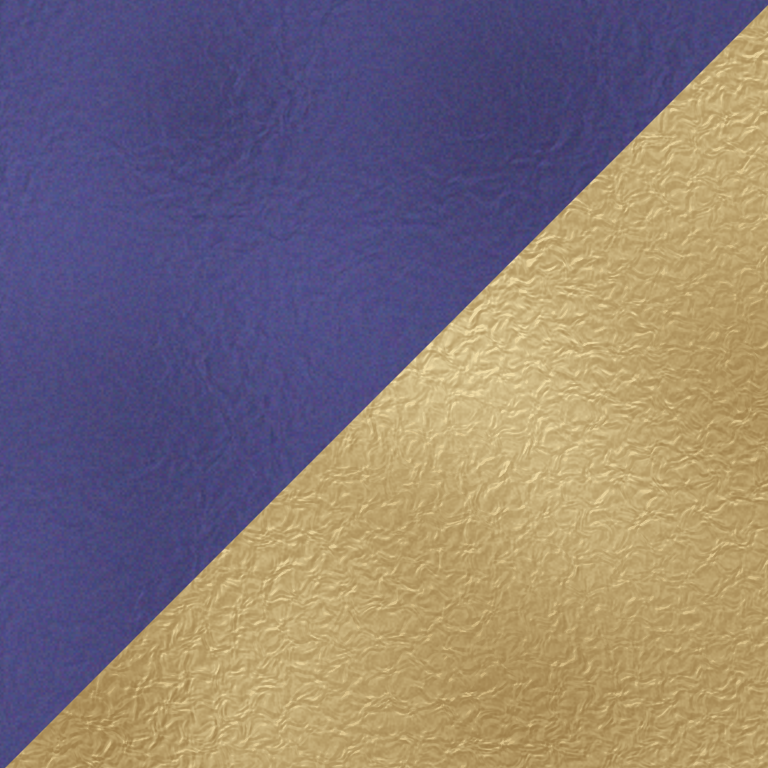
Give the GLSL for this background, as a WebGL 2 fragment shader.

```glsl
#version 300 es
precision highp float;
// Two sheets of crinkled metal foil, indigo and gold, meeting on a diagonal.
// Broad soft glows light each sheet; the slope of a fine warped noise bends
// the lookup of those glows and adds a directional emboss, plus a fine grain.

#define EDGE_OFFSET 0.0065
#define GOLD_SCALE 82.0
#define BLUE_SCALE 56.0
#define GOLD_RELIEF 0.40
#define BLUE_RELIEF 0.34
#define GOLD_BEND 0.035
#define BLUE_BEND 0.040
#define GRAIN_SCALE 330.0

uniform vec2 u_resolution;
out vec4 fragColor;

vec3 hash3(vec2 p) {
    vec3 q = fract(p.xyx * vec3(0.1031, 0.1030, 0.0973));
    q += dot(q, q.yxz + 33.33);
    return fract((q.xxy + q.yzz) * q.zyx);
}

// Gradient noise, about -0.6 to 0.6
float corner(vec2 cell, vec2 f, vec2 o) {
    return dot(hash3(cell + o).xy * 2.0 - 1.0, f - o);
}

float noise(vec2 p) {
    vec2 i = floor(p), f = fract(p);
    vec2 w = f * f * f * (f * (f * 6.0 - 15.0) + 10.0);
    vec2 e = vec2(1.0, 0.0);
    return mix(mix(corner(i, f, e.yy), corner(i, f, e.xy), w.x),
               mix(corner(i, f, e.yx), corner(i, f, e.xx), w.x), w.y);
}

// Smooth random colour used for the grain
vec3 grain(vec2 p) {
    vec2 i = floor(p), f = smoothstep(0.0, 1.0, fract(p));
    vec2 e = vec2(1.0, 0.0);
    return mix(mix(hash3(i), hash3(i + e), f.x),
               mix(hash3(i + e.yx), hash3(i + e.xx), f.x), f.y) - 0.5;
}

// Height of the crumpled surface and its slope
float crumple(vec2 p) {
    vec2 warp = vec2(noise(p * 0.45 + 7.3), noise(p * 0.45 + 41.9));
    p += 1.3 * warp;
    return noise(p) + 0.38 * noise(p * 2.1 + 19.0);
}

vec2 slope(vec2 p) {
    vec2 e = vec2(0.12, 0.0);
    float h = crumple(p);
    return (vec2(crumple(p + e.xy), crumple(p + e.yx)) - h) / e.x;
}

float glow(vec2 p, float x, float y, float radius) {
    vec2 d = (p - vec2(x, y)) / radius;
    return exp(-dot(d, d));
}

// Broad light and shade on each sheet
float blueLight(vec2 p) {
    return 0.75 * glow(p, 0.04, 0.70, 0.16) + 0.60 * glow(p, 0.39, 0.62, 0.15)
         + 0.35 * glow(p, 0.12, 0.95, 0.13) + 0.40 * glow(p, 0.02, 0.27, 0.16)
         + 0.30 * glow(p, 0.44, 0.92, 0.12)
         - 0.75 * glow(p, 0.27, 0.86, 0.11) - 0.95 * glow(p, 0.67, 0.85, 0.17)
         - 0.55 * glow(p, 0.20, 0.44, 0.15) - 0.50 * glow(p, 0.20, 0.21, 0.12)
         - 0.25 * glow(p, 0.90, 0.98, 0.15);
}

float goldLight(vec2 p) {
    return 0.75 * glow(p, 0.63, 0.54, 0.14) + 0.35 * glow(p, 0.51, 0.47, 0.10)
         + 0.45 * glow(p, 0.76, 0.36, 0.15) + 0.30 * glow(p, 0.90, 0.82, 0.17)
         + 0.30 * glow(p, 0.42, 0.23, 0.11) + 0.35 * glow(p, 0.31, 0.07, 0.10)
         - 0.55 * glow(p, 0.99, 0.49, 0.15) - 0.65 * glow(p, 0.69, 0.08, 0.15)
         - 0.65 * glow(p, 0.12, 0.07, 0.13) - 0.30 * glow(p, 0.54, 0.31, 0.11)
         - 0.30 * glow(p, 0.98, 0.12, 0.16);
}

vec3 blueFoil(vec2 p) {
    vec2 s = slope(p * BLUE_SCALE);
    float patchy = 0.65 + 0.7 * noise(p * 7.0);
    float tone = blueLight(p + BLUE_BEND * s);
    tone += BLUE_RELIEF * patchy * dot(s, vec2(0.75, -0.5));
    vec3 c = vec3(0.300, 0.292, 0.500) + tone * vec3(0.042, 0.044, 0.070);
    return c + grain(p * GRAIN_SCALE) * vec3(0.085, 0.065, 0.075);
}

vec3 goldFoil(vec2 p) {
    vec2 s = slope(p * GOLD_SCALE);
    float light = goldLight(p + GOLD_BEND * s);
    float relief = dot(s, vec2(0.45, -0.85));
    float tone = 0.85 * light + GOLD_RELIEF * relief / (0.6 + 0.5 * abs(relief));
    tone += 0.35 * grain(p * GRAIN_SCALE).x;
    vec3 shade = vec3(0.62, 0.50, 0.295), body = vec3(0.735, 0.635, 0.425);
    vec3 shine = vec3(0.86, 0.785, 0.585);
    vec3 c = mix(body, shade, clamp(-tone, 0.0, 1.25));
    c = mix(c, shine, clamp(tone, 0.0, 1.0));
    // Small glints on the steepest lit creases
    float glint = smoothstep(0.75, 1.5, relief + 0.4 * light);
    return c + glint * vec3(0.075, 0.07, 0.06);
}

void main() {
    vec2 uv = gl_FragCoord.xy / u_resolution;
    float side = (uv.x - uv.y - EDGE_OFFSET) * 0.70711;
    float soft = 0.8 / min(u_resolution.x, u_resolution.y);
    vec3 color = mix(blueFoil(uv), goldFoil(uv), smoothstep(-soft, soft, side));
    fragColor = vec4(color, 1.0);
}
```
